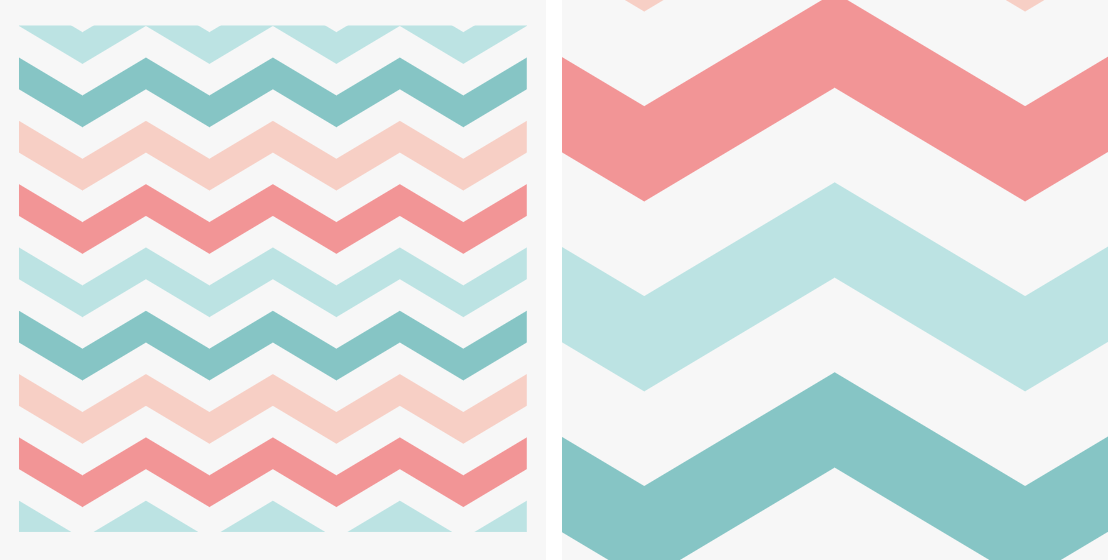
Left: the whole. Right: its middle third, enlarged.
Give the GLSL for this pattern, as a Shadertoy shader.

```glsl
// Draws a square panel of zigzag stripes in four pastel colours on off-white.
// A triangle wave shifts evenly spaced bands, four waves across and eight bands
// down; distances to the bands and to the panel give smooth edges.

const vec3 PAPER = vec3(0.97);
const vec3 AQUA  = vec3(0.737, 0.890, 0.890);
const vec3 TEAL  = vec3(0.527, 0.773, 0.773);
const vec3 PEACH = vec3(0.970, 0.812, 0.773);
const vec3 CORAL = vec3(0.950, 0.585, 0.590);

// Panel and stripe sizes, in canvas heights
const vec2 PANEL_CENTER = vec2(0.4873, 0.5023);
const vec2 PANEL_HALF   = vec2(0.4534, 0.4522);
const vec2 REPEATS      = vec2(4.0, 8.0);

// Stripe shape, in units of the stripe spacing
const float ZIGZAG_DEPTH = 0.599;
const float BAND_HALF    = 0.251;
const float FIRST_BAND   = -0.243;

// 0 at whole numbers, 1 halfway between them
float triangleWave(float x) {
    return 1.0 - abs(2.0 * fract(x) - 1.0);
}

float boxDistance(vec2 p, vec2 halfSize) {
    vec2 d = abs(p) - halfSize;
    return length(max(d, 0.0)) + min(max(d.x, d.y), 0.0);
}

// Coverage of a shape from its signed distance
float coverage(float dist, float pixel) {
    return clamp(0.5 - dist / pixel, 0.0, 1.0);
}

// Colours cycle downwards in groups of four
vec3 stripeColor(float index) {
    float k = mod(index, 4.0);
    if (k < 0.5) return AQUA;
    if (k < 1.5) return TEAL;
    if (k < 2.5) return PEACH;
    return CORAL;
}

// Returns the distance to the nearest stripe and its index;
// p starts at the panel's top left with y pointing down
vec2 nearestStripe(vec2 p, vec2 cell, float depth, float halfWidth) {
    vec2 q = p / cell;
    float level = q.y - depth * triangleWave(q.x) - FIRST_BAND;
    float index = floor(level + 0.5);
    float slope = length(vec2(2.0 * depth, 1.0) / cell);
    return vec2((abs(level - index) - halfWidth) / slope, index);
}

void mainImage(out vec4 fragColor, in vec2 fragCoord) {
    float pixel = 1.0 / iResolution.y;
    vec2 p = fragCoord * pixel - PANEL_CENTER;

    // Zigzag stripes
    vec2 fromCorner = vec2(p.x, -p.y) + PANEL_HALF;
    vec2 cell = 2.0 * PANEL_HALF / REPEATS;
    vec2 stripe = nearestStripe(fromCorner, cell, ZIGZAG_DEPTH, BAND_HALF);

    // Clip to the panel
    float mask = coverage(stripe.x, pixel)
               * coverage(boxDistance(p, PANEL_HALF), pixel);
    fragColor = vec4(mix(PAPER, stripeColor(stripe.y), mask), 1.0);
}
```
